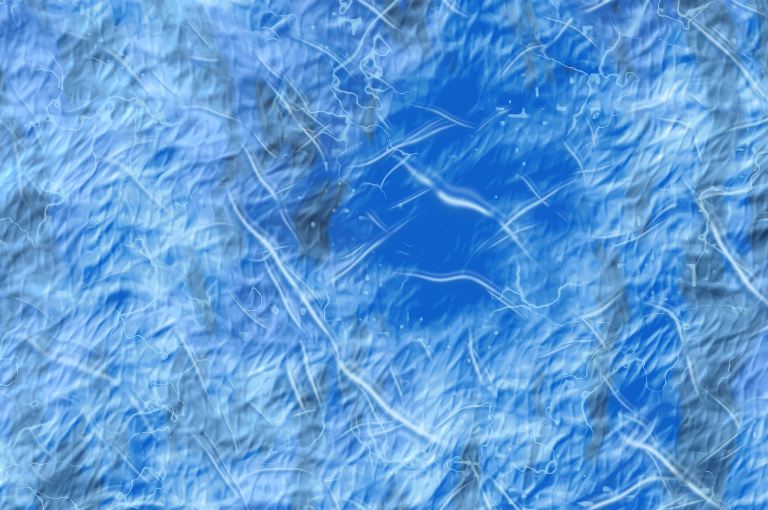
This texture is drawn by a Shadertoy shader. Its source:

```glsl
// Crumpled blue ice: cloudy facets, fine creases, white ridges and threads.

vec2 hash2(vec2 p) {
    vec3 a = fract(p.xyx * vec3(0.1031, 0.1030, 0.0973));
    a += dot(a, a.yzx + 33.33);
    return fract((a.xx + a.yz) * a.zy);
}

float noise(vec2 p) {
    vec2 i = floor(p), f = fract(p);
    f = f * f * (3.0 - 2.0 * f);
    return mix(mix(hash2(i).x, hash2(i + vec2(1, 0)).x, f.x),
               mix(hash2(i + vec2(0, 1)).x, hash2(i + vec2(1, 1)).x, f.x), f.y);
}

float clouds(vec2 p) {
    float sum = 0.0, amp = 0.5;
    for (int i = 0; i < 5; i++) {
        sum += amp * noise(p);
        p = mat2(1.6, 1.2, -1.2, 1.6) * p + 17.3;
        amp *= 0.5;
    }
    return sum / 0.97;
}

// Cellular noise: x = gap between the two nearest seeds, y = cell id
vec2 cells(vec2 p) {
    vec2 base = floor(p), id = vec2(0);
    float near = 9.0, next = 9.0;
    for (int k = 0; k < 9; k++) {
        vec2 c = base + vec2(k % 3 - 1, k / 3 - 1);
        float d = length(c + hash2(c + 40.0) - p);
        if (d < near) { next = near; near = d; id = c; }
        else next = min(next, d);
    }
    return vec2(next - near, hash2(id + 90.0).x);
}

// Layered sines bend the plane
vec2 sway(vec2 p) {
    float f = 5.0;
    for (int i = 0; i < 5; i++) {
        p += 0.17 / f * sin(f * p.yx + vec2(1.3, 4.1) * float(i + 1));
        f *= 1.9;
    }
    return p;
}

// Crease height: stretched cells in several sizes
float creases(vec2 p) {
    vec2 q = sway(p);
    float h = 0.0, amp = 1.0, f = 7.0;
    for (int i = 0; i < 4; i++) {
        float a = 0.8 - 0.75 * float(i);
        vec2 r = mat2(cos(a), sin(a), -sin(a), cos(a)) * q * vec2(1.0, 0.85);
        h += amp * smoothstep(0.0, 0.55, cells(r * vec2(0.55, 1.2) * f + 20.0).x);
        amp *= 0.6;
        f *= 1.8;
    }
    return h;
}

// Scattered tapered ridges: x = bright crest, y = shadow beside it
vec2 ridges(vec2 p, float scale, float width) {
    vec2 q = p * scale, base = floor(q), glow = vec2(0);
    float w = width * scale;
    for (int k = 0; k < 9; k++) {
        vec2 c = base + vec2(k % 3 - 1, k / 3 - 1);
        vec2 r = hash2(c + scale * 31.0 + 50.0), s = hash2(c + scale * 57.0 + 80.0);
        float a = (r.x < 0.7 ? -0.7 : 0.5) + 0.9 * (s.x - 0.5);
        vec2 d = q - c - r.yx;
        d = vec2(dot(d, vec2(cos(a), sin(a))), dot(d, vec2(-sin(a), cos(a))));
        d.y += (s.y - 0.5) * 0.5 * d.x * d.x;
        float len = 0.35 + 0.5 * s.y;
        float taper = smoothstep(len, len * 0.3, abs(d.x)) * step(s.x, 0.7);
        float thick = w * (0.5 + 0.6 * taper);
        float crest = exp(-pow(d.y / thick, 2.0)) + 0.35 * exp(-pow((d.y - 3.0 * w) / w, 2.0));
        float shade = exp(-pow((d.y + 2.4 * w) / (1.6 * w), 2.0));
        glow = max(glow, taper * vec2(crest, shade));
    }
    return glow;
}

vec3 iceRamp(float t) {
    vec3 c = mix(vec3(0.06, 0.38, 0.79), vec3(0.09, 0.44, 0.82), smoothstep(0.0, 0.12, t));
    c = mix(c, vec3(0.22, 0.54, 0.84), smoothstep(0.12, 0.32, t));
    c = mix(c, vec3(0.37, 0.65, 0.92), smoothstep(0.32, 0.50, t));
    c = mix(c, vec3(0.49, 0.72, 0.92), smoothstep(0.50, 0.68, t));
    c = mix(c, vec3(0.62, 0.83, 0.97), smoothstep(0.68, 0.88, t));
    return mix(c, vec3(0.86, 0.95, 1.0), smoothstep(0.95, 1.3, t));
}

void mainImage(out vec4 fragColor, in vec2 fragCoord) {
    vec2 p = fragCoord / iResolution.y;
    float x = fragCoord.x / iResolution.x;
    vec2 q = sway(p);

    // Broad zones: clear deep window, pale lower left, grey flanks
    float ragged = 0.35 * (clouds(q * 5.0) - 0.5);
    float deep = smoothstep(0.36, 0.17, length((p - vec2(0.94, 0.58)) * vec2(1.15, 0.9)) + ragged);
    float pale = smoothstep(0.5, 0.1, length((p - vec2(0.45, 0.2)) * vec2(0.75, 1.1)) + ragged);
    float flank = smoothstep(0.74, 0.95, x) + 0.6 * smoothstep(0.16, 0.0, x);

    // Tone from clouds, facets and lit creases
    float lit = creases(p + vec2(-0.003, 0.004)) - creases(p);
    float facet = cells(q * vec2(5.0, 3.6) + 8.0).y - 0.5;
    float tone = 0.53 + 0.9 * (clouds(q * 3.0 + 5.0) - 0.5) + 0.9 * (clouds(q * 14.0) - 0.5);
    tone += 0.16 * facet - 0.42 * deep + 0.2 * pale + 1.3 * lit * (1.0 - 0.55 * deep);
    vec3 color = iceRamp(tone);

    // Periwinkle film and grey vertical veins
    float film = smoothstep(0.45, 0.7, clouds(q * 4.0 + 31.0) + 0.15 * p.y - 0.1 * x);
    color = mix(color, vec3(0.45, 0.62, 0.92) * (0.75 + 0.45 * tone), 0.5 * film * (1.0 - deep));
    float vein = clouds(q * vec2(16.0, 5.0) + 60.0) + 0.14 * flank - 0.25 * deep;
    float grey = smoothstep(0.54, 0.68, vein);
    color = mix(color, vec3(0.36, 0.55, 0.72) * (0.6 + 0.75 * tone), 0.75 * grey);

    // Ridges in three sizes, broken along their length
    vec2 ridge = ridges(q, 2.7, 0.0048);
    ridge = max(ridge, 0.8 * ridges(q + 3.0, 5.0, 0.0032));
    ridge = max(ridge, 0.6 * ridges(q + 7.0, 9.0, 0.0024));
    ridge *= smoothstep(0.25, 0.6, noise(q * 24.0) + 0.2) * (0.55 + 0.45 * smoothstep(0.1, 0.4, x));
    color = mix(color, vec3(0.12, 0.42, 0.74), 0.5 * ridge.y);
    color = mix(color, vec3(0.83, 0.95, 1.0), 0.85 * min(ridge.x, 1.0));

    // Thin threads and tiny bubbles
    float thread = smoothstep(0.06, 0.0, cells(q * 6.0 + 3.0 * clouds(p * 6.0)).x);
    thread *= smoothstep(0.42, 0.62, clouds(p * 7.0 + 12.0));
    float bubble = smoothstep(0.83, 0.95, noise(p * 75.0)) * smoothstep(0.5, 0.65, clouds(p * 6.0 + 44.0));
    color = mix(color, vec3(0.72, 0.92, 1.0), max(0.6 * thread, 0.55 * bubble));

    fragColor = vec4(color, 1.0);
}
```
